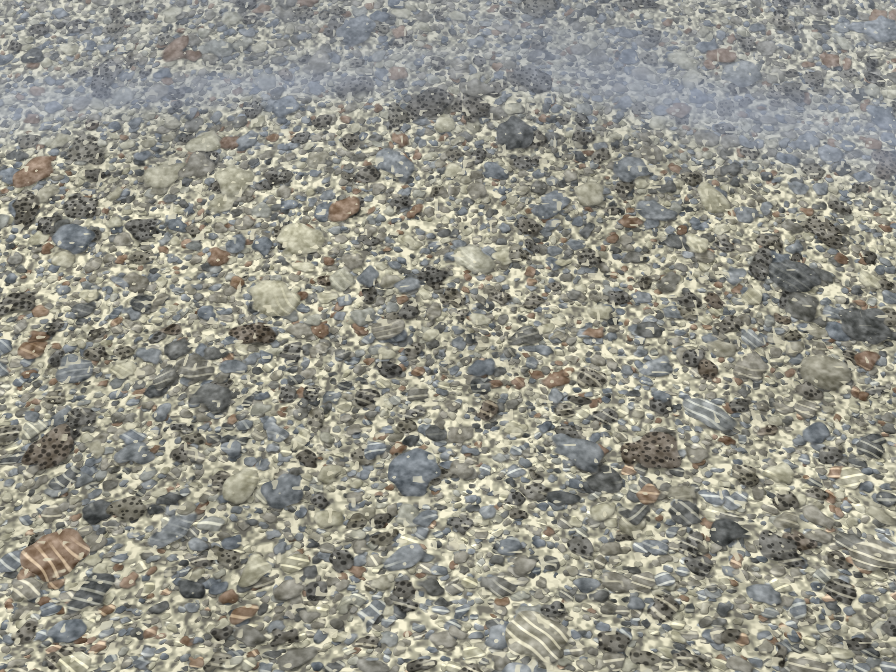
Give the GLSL for this texture, as a Shadertoy shader.

```glsl
// Shallow clear water over a bed of pebbles, porous rocks and shell grit, with ripple light and sky sheen.
#define DARK   vec3(0.29, 0.30, 0.30)
#define WARM   vec3(0.48, 0.47, 0.43)
#define SLATE  vec3(0.42, 0.45, 0.48)
#define OLIVE  vec3(0.62, 0.61, 0.53)
#define SHELL  vec3(0.83, 0.81, 0.71)
#define RUST   vec3(0.47, 0.38, 0.31)
#define SKY    vec3(0.60, 0.64, 0.72)
#define TILT   0.70   // how quickly stones shrink with distance
#define RIPPLE 0.30   // strength of the light lines
#define SHEEN  0.62   // strength of the sky reflection

vec2 hash2(vec2 p) {
    vec3 q = fract(p.xyx * vec3(0.1031, 0.1030, 0.0973));
    q += dot(q, q.yzx + 33.33);
    return fract((q.xx + q.yz) * q.zy);
}

float noise(vec2 p) {
    vec2 i = floor(p), f = fract(p);
    f = f * f * (3.0 - 2.0 * f);
    float a = mix(hash2(i).x, hash2(i + vec2(1, 0)).x, f.x);
    float b = mix(hash2(i + vec2(0, 1)).x, hash2(i + vec2(1, 1)).x, f.x);
    return mix(a, b, f.y);
}

float fbm(vec2 p) {
    float sum = 0.0, amp = 0.5;
    for (int i = 0; i < 4; i++) {
        sum += amp * noise(p);
        p = mat2(1.6, 1.2, -1.2, 1.6) * p + 7.3;
        amp *= 0.5;
    }
    return sum;
}

mat2 turn(float a) { return mat2(cos(a), sin(a), -sin(a), cos(a)); }

vec3 stoneColour(vec2 h) {
    vec3 c = mix(DARK, WARM, smoothstep(0.0, 0.45, h.x));
    c = mix(c, SLATE, 0.7 * step(0.62, h.y));
    c = mix(c, OLIVE, smoothstep(0.6, 0.95, h.x));
    return mix(c, RUST, 0.8 * step(h.y, 0.07));
}

// Dark round holes of uneven size
float pores(vec2 p) {
    vec2 cell = floor(p);
    float hole = 0.0;
    for (int j = -1; j <= 1; j++)
    for (int i = -1; i <= 1; i++) {
        vec2 id = cell + vec2(i, j), h = hash2(id + 5.7);
        float r = 0.12 + 0.34 * hash2(id + 91.0).x;
        hole = max(hole, 1.0 - smoothstep(r * 0.5, r + 0.1, length(p - id - h)));
    }
    return hole;
}

// Thin wavering lines of focused sunlight
float rippleLines(vec2 q, float angle, float phase) {
    vec2 r = turn(angle) * q;
    float wave = sin(r.y * 330.0 + 5.0 * noise(q * 22.0) + phase);
    return smoothstep(0.35, 1.0, wave) * smoothstep(0.42, 0.68, noise(q * 9.0 + phase));
}

// One layer of scattered stones, painted over the colour below
void addStones(inout vec3 col, vec2 q, float scale, float cover, float seed, float near, float px) {
    vec2 p = q * scale + seed * 17.0, cell = floor(p);
    vec2 warp = vec2(noise(p * 3.1), noise(p * 3.1 + 40.0)) - 0.5;
    float grain = fbm(q * 62.0 + seed) - 0.47;
    float speck = noise(q * 150.0 + seed) - 0.5;
    float holes = scale < 25.0 ? pores(q * 82.0) : 0.0;
    float edge = px * scale;

    for (int j = -1; j <= 1; j++)
    for (int i = -1; i <= 1; i++) {
        vec2 id = cell + vec2(i, j);
        vec2 h = hash2(id + seed), k = hash2(id + seed + 113.0), t = hash2(id + seed + 271.0);
        if (t.x > cover) continue;
        float r = mix(0.32, 0.58, k.x);
        vec2 away = p - id - mix(vec2(0.18), vec2(0.82), h);
        mat2 spin = turn((k.y - 0.5) * 2.2 - 0.25);
        vec2 axes = r * vec2(1.0, mix(0.58, 0.9, t.y));

        // Cast shadow below and to the right
        vec2 s = spin * (away + vec2(-0.07, 0.12) * r * 1.4 + warp * 0.2) / axes;
        col *= 1.0 - 0.42 * (1.0 - smoothstep(0.75, 1.15, length(s)));

        // Slightly boxy, lumpy outline
        vec2 l = abs(spin * (away + warp * 0.27) / axes);
        float d = pow(pow(l.x, 2.4) + pow(l.y, 2.4), 1.0 / 2.4);
        float mask = 1.0 - smoothstep(-edge, edge, (d - 1.0) * axes.y);
        if (mask <= 0.0) continue;

        vec2 tone = hash2(id + seed + 431.0);
        float porous = step(0.66, hash2(id + seed + 619.0).x);
        vec3 c = mix(stoneColour(tone), DARK * vec3(1.18, 1.10, 1.0), porous * step(scale, 25.0) * 0.7);
        float light = dot(away / r, vec2(-0.35, 0.75));
        c *= 1.06 + 0.20 * light - 0.16 * smoothstep(0.7, 1.0, d);
        c += grain * 0.40 + speck * 0.13;
        c *= 1.0 - 0.52 * holes * porous;
        float lines = rippleLines(q, (k.x - 0.5) * 1.5 + 0.15, tone.x * 20.0);
        c += RIPPLE * near * lines * vec3(1.0, 0.97, 0.82);
        col = mix(col, c, mask);
    }
}

// Pale grit and shell fragments between the stones
vec3 grit(vec2 q) {
    float tone = 0.6 * noise(q * 95.0) + 0.4 * noise(q * 160.0 + 9.0);
    vec3 c = mix(WARM * 0.85, OLIVE * 1.06, smoothstep(0.2, 0.5, tone));
    return mix(c, SHELL * 1.08, smoothstep(0.46, 0.72, tone));
}

void mainImage(out vec4 fragColor, in vec2 fragCoord) {
    vec2 uv = fragCoord / iResolution.xy;
    vec2 p = (fragCoord - vec2(0.5 * iResolution.x, 0.0)) / iResolution.y;

    // Receding sea bed, bent a little by the water
    float depth = 1.0 + TILT * p.y;
    vec2 q = vec2(p.x * depth, 1.25 * (p.y + 0.5 * TILT * p.y * p.y)) + 4.0;
    q += 0.010 * (vec2(noise(q * 14.0), noise(q * 14.0 + 30.0)) - 0.5);
    float px = depth / iResolution.y;
    float near = 1.0 - smoothstep(0.25, 0.75, uv.y);

    // Grit first, then stones from small to large
    vec3 col = grit(q);
    addStones(col, q, 62.0, 0.62, 3.0, near, px);
    addStones(col, q, 38.0, 0.58, 11.0, near, px);
    addStones(col, q, 21.0, 0.48, 23.0, near, px);
    addStones(col, q, 11.5, 0.20, 37.0, near, px);

    // Loose shell chips and broad patches of light
    float chips = smoothstep(0.80, 0.90, noise(q * 85.0 + 60.0));
    col = mix(col, SHELL, 0.75 * chips);
    col *= 0.94 + 0.32 * fbm(q * 3.0 + 2.0);

    // Sky sheen in slanting bands towards the far side
    float drift = 0.10 * fbm(vec2(uv.x * 4.0, uv.y * 9.0));
    float left = exp(-pow((uv.y - 0.80 - 0.14 * uv.x - drift) / 0.045, 2.0)) * (1.0 - smoothstep(0.3, 0.65, uv.x));
    float right = exp(-pow((uv.y - 1.09 + 0.37 * uv.x - drift) / 0.055, 2.0)) * smoothstep(0.4, 0.75, uv.x);
    float far = 0.55 * smoothstep(0.68, 1.05, uv.y + drift);
    float streak = 0.65 + 0.6 * fbm(vec2(uv.x * 5.0 + uv.y * 9.0, uv.y * 38.0));
    col = mix(col, SKY, clamp(SHEEN * streak * (0.75 * max(left, right) + far), 0.0, 0.75));

    // Thin veil of water
    col = mix(col, vec3(0.53, 0.54, 0.52), 0.06);
    fragColor = vec4(clamp(col, 0.0, 1.0), 1.0);
}
```
